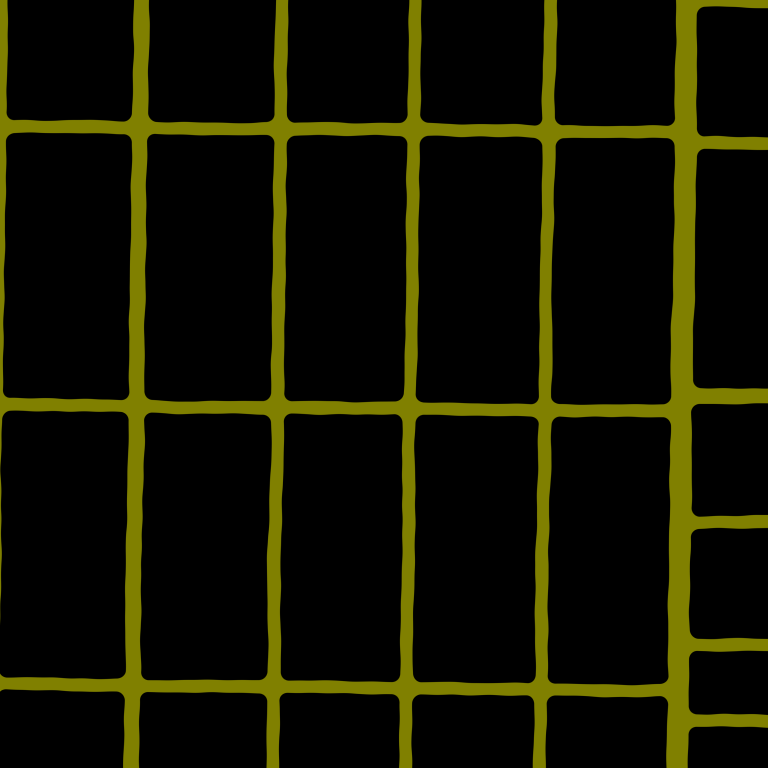
Give the GLSL for this pattern, as a WebGL 1 fragment shader.

```glsl
precision highp float;
// Black rounded panels separated by a slightly skewed olive lattice.
// A thick divider splits a regular grid (left) from uneven rungs (right);
// line distances combine into rounded cells, and gradient noise wears the edges.
uniform vec2 u_resolution;

#define INK vec3(0.502, 0.502, 0.0)
#define HALF_LINE 0.0082
#define DIVIDER_EXTRA 0.0056
#define DIVIDER_X 0.8945
#define COLUMN_PITCH 0.1786
#define ROW_PITCH 0.3633
#define FIRST_ROW 0.1640
#define COLUMN_SKEW 0.0132
#define ROW_SKEW 0.0098
#define CORNER 0.0110
#define WEAR 0.0022
#define DRIFT 0.0024

vec2 hashGradient(vec2 cell) {
  float angle = 6.2832 * fract(sin(dot(cell, vec2(127.1, 311.7))) * 4375.85);
  return vec2(cos(angle), sin(angle));
}

float gradientNoise(vec2 p) {
  vec2 i = floor(p);
  vec2 f = p - i;
  vec2 w = f * f * f * (f * (f * 6.0 - 15.0) + 10.0);
  vec2 e = vec2(1.0, 0.0);
  float a = dot(hashGradient(i), f);
  float b = dot(hashGradient(i + e), f - e);
  float c = dot(hashGradient(i + e.yx), f - e.yx);
  float d = dot(hashGradient(i + 1.0), f - 1.0);
  return mix(mix(a, b, w.x), mix(c, d, w.x), w.y);
}

vec2 noisePair(vec2 p) {
  return vec2(gradientNoise(p), gradientNoise(p + 37.3));
}

// Distance to the nearest upright, negative inside it
float uprightDistance(float x) {
  float nearest = 1.0;
  for (int i = 0; i < 5; i++) {
    float k = float(i);
    float bulge = 0.0091 * exp(-0.85 * (k - 1.95) * (k - 1.95));
    float thicken = 0.0020 * exp(-2.0 * (k - 1.0) * (k - 1.0));
    float center = DIVIDER_X - COLUMN_PITCH * (5.0 - k) + bulge;
    nearest = min(nearest, abs(x - center) - HALF_LINE - thicken);
  }
  return min(nearest, abs(x - DIVIDER_X) - HALF_LINE - DIVIDER_EXTRA);
}

// Evenly spaced bars left of the divider
float rowDistance(float y) {
  float offset = mod(y - FIRST_ROW + 0.5 * ROW_PITCH, ROW_PITCH);
  return abs(offset - 0.5 * ROW_PITCH) - HALF_LINE;
}

// Unevenly spaced bars right of the divider
float rungDistance(float y) {
  vec3 upper = vec3(0.0007, 0.1862, 0.5156);
  vec3 lower = vec3(0.6790, 0.8400, 0.9382);
  float nearest = 1.0;
  for (int i = 0; i < 3; i++) {
    float heavy = (i == 2) ? 0.0020 : 0.0;
    nearest = min(nearest, abs(y - upper[i]) - HALF_LINE - heavy);
    nearest = min(nearest, abs(y - lower[i]) - HALF_LINE);
  }
  return nearest;
}

void main() {
  vec2 p = gl_FragCoord.xy / u_resolution;
  p.y = 1.0 - p.y;

  // Worn, slightly wandering edges
  vec2 q = p + WEAR * noisePair(p * 27.0) + DRIFT * noisePair(p * 6.0 + 11.0);

  // Skewed line families
  float x = q.x + COLUMN_SKEW * p.y;
  float bars = x < DIVIDER_X ? rowDistance(q.y - ROW_SKEW * p.x)
                             : rungDistance(q.y);

  // Rounded cell: negative inside the panel, positive on the lattice
  vec2 inset = CORNER - vec2(uprightDistance(x), bars);
  float lattice = length(max(inset, 0.0)) + min(max(inset.x, inset.y), 0.0) - CORNER;

  float pixel = 0.7 / min(u_resolution.x, u_resolution.y);
  gl_FragColor = vec4(INK * smoothstep(-pixel, pixel, lattice), 1.0);
}
```
